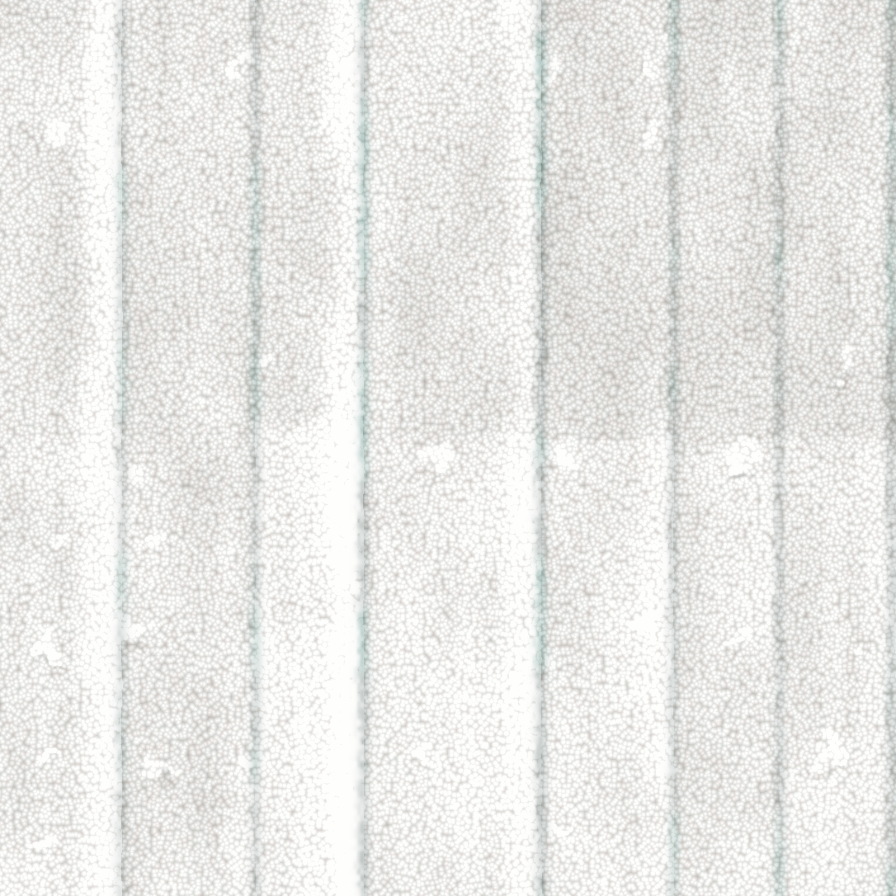
Reproduce this texture procedurally as a WebGL 2 fragment shader.

```glsl
#version 300 es
precision highp float;
// Whitewashed vertical boards with grainy wear, soft grooves and a faded lower half.

uniform vec2 u_resolution;
out vec4 outColor;

const int BOARDS = 7;
// Right-hand groove of each board: position, strength.
const vec2 GROOVES[BOARDS] = vec2[](
  vec2(0.136, 0.66), vec2(0.285, 0.72), vec2(0.406, 0.96), vec2(0.604, 1.0),
  vec2(0.752, 0.74), vec2(0.870, 0.72), vec2(0.995, 0.80));
// Wear of each board: upper density, lower density, edge bleach, seam height.
const vec4 WEAR[BOARDS] = vec4[](
  vec4(0.54, 0.42, 0.50, 0.51), vec4(0.58, 0.47, 0.10, 0.44),
  vec4(0.56, 0.16, 0.55, 0.53), vec4(0.54, 0.33, 0.36, 0.51),
  vec4(0.68, 0.38, 0.16, 0.51), vec4(0.67, 0.46, 0.06, 0.50),
  vec4(0.68, 0.44, 0.06, 0.51));

const vec3 PAINT = vec3(0.995, 0.995, 0.99);
const vec3 GRAIN_INK = vec3(0.97, 1.0, 1.05);    // amounts taken from the paint
const vec3 GROOVE_INK = vec3(1.08, 0.96, 0.97);
const float GRAIN_CELLS = 190.0;
const float GRAIN_CONTRAST = 0.23;
const float DENSITY_DEPTH = 0.17;
const float PATCH_CONTRAST = 0.62;
const float GROOVE_WIDTH = 0.0068;
const float GROOVE_DEPTH = 0.165;
const float BLEACH_WIDTH = 0.055;
const float SEAM_SOFTNESS = 0.012;
const float CHIP_CELLS = 9.0;
const float CHIP_CHANCE = 0.30;

vec2 hash2(vec2 p) {
  vec3 q = fract(p.xyx * vec3(0.1031, 0.1030, 0.0973));
  q += dot(q, q.yzx + 33.33);
  return fract((q.xx + q.yz) * q.zy);
}

float valueNoise(vec2 p) {
  vec2 i = floor(p), f = fract(p);
  f = f * f * (3.0 - 2.0 * f);
  float low = mix(hash2(i).x, hash2(i + vec2(1, 0)).x, f.x);
  float high = mix(hash2(i + vec2(0, 1)).x, hash2(i + vec2(1, 1)).x, f.x);
  return mix(low, high, f.y);
}

float layeredNoise(vec2 p) {
  float sum = 0.0, gain = 0.5;
  for (int i = 0; i < 4; i++) {
    sum += gain * valueNoise(p);
    p = p * 2.07 + 17.3;
    gain *= 0.5;
  }
  return sum / 0.9375;
}

// Distance to the nearest scattered point, in cells.
float cellular(vec2 p) {
  vec2 i = floor(p), f = fract(p);
  float nearest = 2.0;
  for (int y = -1; y <= 1; y++)
    for (int x = -1; x <= 1; x++) {
      vec2 cell = vec2(x, y);
      nearest = min(nearest, length(cell + hash2(i + cell + 50.0) - f));
    }
  return nearest;
}

// Scattered ragged chips: x is bare paint, y is the shadow under its edge.
vec2 chips(vec2 uv) {
  vec2 p = uv * CHIP_CELLS, cell = floor(p);
  vec2 h = hash2(cell + 7.0);
  vec2 d = fract(p) - (0.3 + 0.4 * hash2(cell + 31.0));
  d += 0.28 * (vec2(valueNoise(uv * 65.0), valueNoise(uv * 65.0 + 40.0)) - 0.5);
  float radius = mix(0.08, 0.20, h.y);
  float bare = 1.0 - smoothstep(radius * 0.5, radius, length(d));
  float under = 1.0 - smoothstep(0.02, 0.09, length((d + vec2(0.0, radius)) * vec2(0.45, 1.3)));
  return vec2(bare, under * step(0.72, h.y)) * step(h.x, CHIP_CHANCE);
}

void main() {
  vec2 uv = gl_FragCoord.xy / u_resolution;
  float x = uv.x + 0.002 * (valueNoise(vec2(uv.x * 6.0, uv.y * 34.0)) - 0.5);
  float grain = cellular(uv * GRAIN_CELLS) - 0.45;
  float fleck = valueNoise(uv * vec2(210.0, 150.0) + 9.0) - 0.5;

  // Find this board and gather the grooves.
  int board = 0;
  float groove = 0.0;
  for (int i = 0; i < BOARDS; i++) {
    if (x > GROOVES[i].x) board = min(i + 1, BOARDS - 1);
    float d = (x - GROOVES[i].x + 0.004 * fleck) / GROOVE_WIDTH;
    groove += GROOVES[i].y * exp(-d * d);
  }
  vec4 wear = WEAR[board];

  // Density: faded below the seam, patchy, streaked, bleached by the right edge.
  float patches = layeredNoise(uv * vec2(13.0, 9.0) + float(board) * 11.0) - 0.5;
  float streaks = valueNoise(vec2(uv.x * 44.0, uv.y * 3.0)) - 0.5;
  float seam = wear.w + 0.03 * (layeredNoise(uv * 40.0) - 0.5);
  float density = mix(wear.y, wear.x, smoothstep(-SEAM_SOFTNESS, SEAM_SOFTNESS, uv.y - seam));
  density += PATCH_CONTRAST * patches + 0.22 * streaks;
  float edge = GROOVES[board].x - x + 0.02 * patches;
  density -= wear.z * (1.0 - smoothstep(0.4 * BLEACH_WIDTH, BLEACH_WIDTH, edge));
  vec2 chip = chips(uv);
  density += 0.45 * chip.y - 0.55 * chip.x;

  // Ink laid over the paint, with a slight drift of hue.
  float ink = max(0.0, DENSITY_DEPTH * density + GRAIN_CONTRAST * grain + 0.06 * fleck);
  float ragged = 0.8 + 0.4 * valueNoise(uv * vec2(30.0, 70.0)) + 0.5 * fleck;
  float teal = smoothstep(0.5, 0.8, valueNoise(uv * vec2(5.0, 14.0) + 3.0));
  vec3 grooveInk = GROOVE_INK + teal * vec3(0.22, -0.06, -0.02);
  vec3 color = PAINT - ink * GRAIN_INK - GROOVE_DEPTH * groove * ragged * grooveInk;
  color += 0.02 * fleck * vec3(1.0, -0.3, -0.5) * smoothstep(0.0, 0.1, ink);
  outColor = vec4(clamp(color, 0.0, 1.0), 1.0);
}
```
